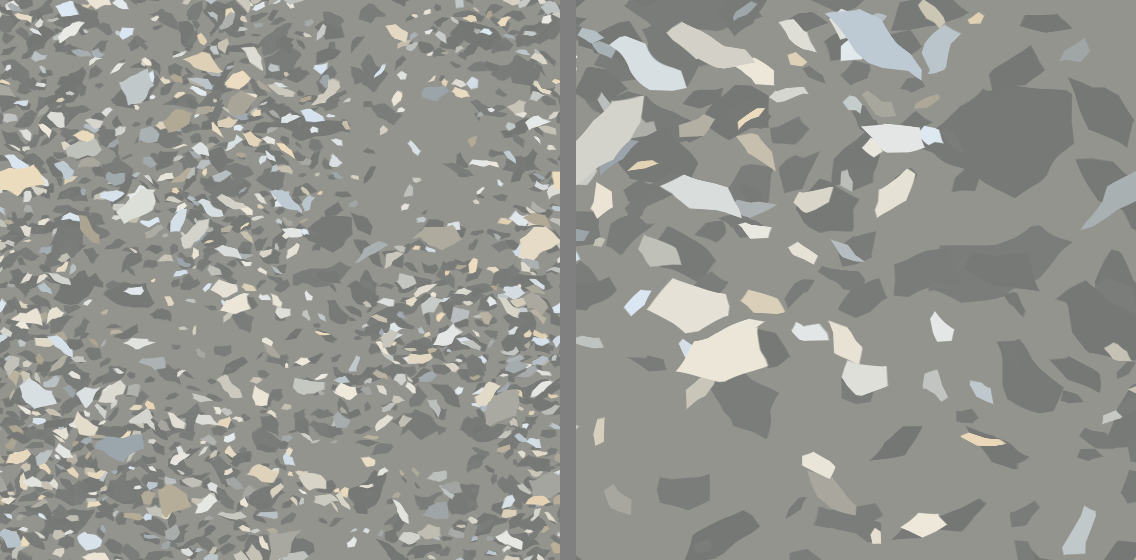
Left: the whole. Right: its middle third, enlarged.
Give the GLSL for this texture, as a Shadertoy shader.

```glsl
// Crushed stone terrazzo: angular dark flakes and pale chips on a flat grey ground.
// Each layer scatters random five-sided polygons over a wrapping grid; a creased
// noise warp chips their edges and a broad noise gathers them into clusters.

#define GROUND vec3(0.58, 0.58, 0.56)
#define FLAKE  vec3(0.47, 0.48, 0.47)
#define GREY   vec3(0.67, 0.67, 0.64)
#define SILVER vec3(0.76, 0.77, 0.75)
#define PALE   vec3(0.88, 0.89, 0.88)
#define SAND   vec3(0.87, 0.84, 0.77)
#define FLAKE_SHARE 0.64
#define CHIP_SHARE 0.42
#define CHIP_SIZE 0.42
#define MAX_TILT 0.9
#define CLUSTERS 5.0
#define EDGE_WARP 0.018

const float TAU = 6.28319;

vec3 hash3(vec3 p) {
    p = fract(p * vec3(0.1031, 0.1030, 0.0973));
    p += dot(p, p.yxz + 33.33);
    return fract((p.xxy + p.yxx) * p.zyx);
}

// Wrapping value noise; linear blending leaves straight, creased contours.
vec2 creaseNoise(vec2 uv, float period, float seed) {
    vec2 p = uv * period;
    vec2 i = floor(p), f = p - i;
    vec2 a = mod(i, period), b = mod(i + 1.0, period);
    vec2 low  = mix(hash3(vec3(a, seed)).xy, hash3(vec3(b.x, a.y, seed)).xy, f.x);
    vec2 high = mix(hash3(vec3(a.x, b.y, seed)).xy, hash3(vec3(b, seed)).xy, f.x);
    return mix(low, high, f.y);
}

// Irregular convex polygon: the overlap of five half planes.
float polygon(vec2 q, vec2 cell, float seed, float size) {
    float d = -1.0;
    for (int k = 0; k < 5; k++) {
        vec3 h = hash3(vec3(cell, seed + 1.0 + float(k)));
        float angle = (float(k) + 0.5 * h.x) * TAU / 5.0;
        d = max(d, dot(q, vec2(cos(angle), sin(angle))) - size * mix(0.6, 1.0, h.y));
    }
    return d;
}

// Picks a mineral tone, then leans it towards peach or pale blue.
vec3 chipColour(vec3 h) {
    vec3 tone = h.x < 0.21 ? GREY : h.x < 0.47 ? SILVER : h.x < 0.79 ? PALE : SAND;
    return tone + (h.y - 0.5) * vec3(0.08, 0.0, -0.11) + (h.z - 0.5) * 0.06;
}

// Paints one layer of polygons, count by count cells, over the colour so far.
void scatter(inout vec3 colour, vec2 uv, float count, float seed, float share, bool isFlake) {
    vec2 shift = fract(seed * vec2(0.0371, 0.0593));
    vec2 p = (uv + shift) * count;
    vec2 home = floor(p);
    float blur = 0.8 * count / iResolution.y;
    for (int y = -1; y <= 1; y++)
    for (int x = -1; x <= 1; x++) {
        vec2 place = home + vec2(x, y);
        vec2 cell = mod(place, count);

        // Crowded and sparse regions
        float crowd = creaseNoise(cell / count - shift, CLUSTERS, 7.0).x;
        float chance = share * mix(0.3, 1.7, smoothstep(0.2, 0.8, crowd));
        vec3 pick = hash3(vec3(cell, seed));
        if (pick.x > chance) continue;

        // Position, mostly level tilt, and stretch along the long axis
        vec3 form = hash3(vec3(cell, seed + 9.0));
        vec2 q = p - place - mix(vec2(0.2), vec2(0.8), pick.yz);
        float tilt = (form.x - 0.5) * 2.0 * MAX_TILT;
        float c = cos(tilt), s = sin(tilt);
        float stretch = mix(1.15, 1.6, form.y);
        q = vec2(c * q.x + s * q.y, c * q.y - s * q.x) * vec2(1.0 / stretch, stretch);

        float d = polygon(q, cell, seed, CHIP_SIZE * mix(0.4, 1.0, form.z));
        vec3 tint = hash3(vec3(cell, seed + 11.0));
        vec3 paint = isFlake ? FLAKE + (tint.x - 0.5) * 0.025 : chipColour(tint);
        colour = mix(colour, paint, smoothstep(blur, -blur, d));
    }
}

void mainImage(out vec4 fragColor, in vec2 fragCoord) {
    vec2 uv = fragCoord / iResolution.xy;

    // Chipped edges
    vec2 warped = uv + EDGE_WARP * (creaseNoise(uv, 24.0, 3.0) - 0.5);
    warped += 0.5 * EDGE_WARP * (creaseNoise(uv, 64.0, 5.0) - 0.5);

    vec3 colour = GROUND;

    // Dark flakes
    scatter(colour, warped, 11.0, 20.0, FLAKE_SHARE, true);
    scatter(colour, warped, 19.0, 40.0, FLAKE_SHARE, true);
    scatter(colour, warped, 31.0, 60.0, FLAKE_SHARE, true);

    // Pale chips, small to large
    scatter(colour, warped, 36.0, 80.0, CHIP_SHARE, false);
    scatter(colour, warped, 20.0, 100.0, CHIP_SHARE * 0.92, false);
    scatter(colour, warped, 11.0, 120.0, CHIP_SHARE * 0.28, false);

    fragColor = vec4(clamp(colour, 0.0, 1.0), 1.0);
}
```
